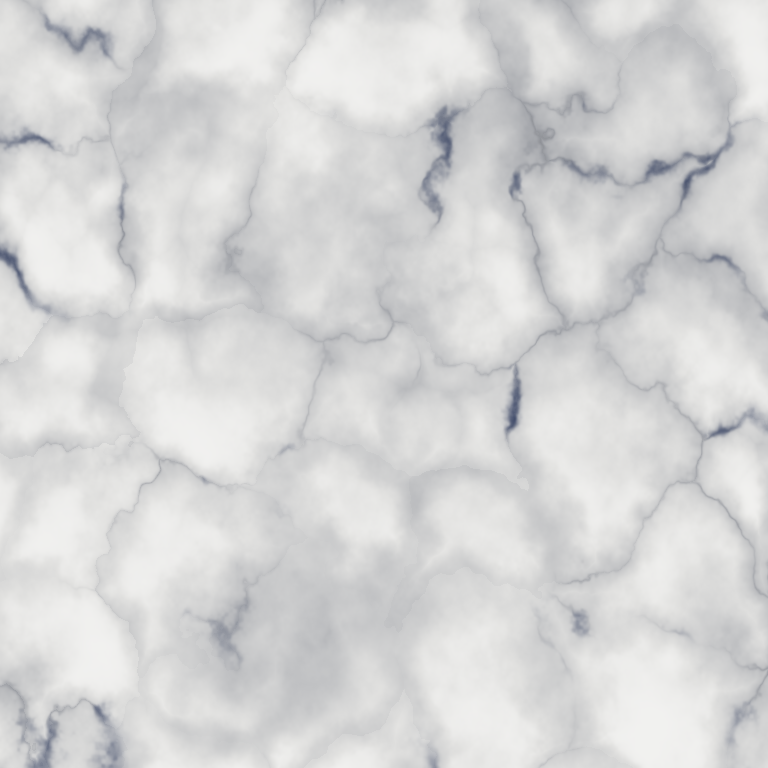
Reproduce this texture procedurally as a Shadertoy shader.

```glsl
// Two independent random values per lattice point
vec2 hash22(vec2 p) {
    vec3 q = fract(vec3(p.xyx) * vec3(0.1031, 0.1030, 0.0973));
    q += dot(q, q.yzx + 33.33);
    return fract((q.xx + q.yz) * q.zy);
}

vec2 noise2(vec2 p) {
    vec2 i = floor(p), f = fract(p);
    f = f * f * f * (f * (f * 6.0 - 15.0) + 10.0);
    return mix(mix(hash22(i), hash22(i + vec2(1, 0)), f.x),
               mix(hash22(i + vec2(0, 1)), hash22(i + vec2(1, 1)), f.x), f.y);
}

// Fractal noise, two channels centred on zero
vec2 fbm2(vec2 p) {
    vec2 sum = vec2(0.0);
    float amplitude = 0.5;
    for (int i = 0; i < 6; i++) {
        sum += amplitude * (noise2(p) - 0.5);
        p = mat2(1.6, 1.2, -1.2, 1.6) * p + 17.3;
        amplitude *= 0.52;
    }
    return sum;
}

// Cells: xy = offset from the centre, z = distance to the border, w = cell value
vec4 cells(vec2 p) {
    vec2 base = floor(p), nearest = vec2(8.0), nearestId = base;
    for (int y = -1; y <= 1; y++)
    for (int x = -1; x <= 1; x++) {
        vec2 id = base + vec2(x, y);
        vec2 toCentre = id + 0.1 + 0.8 * hash22(id) - p;
        if (dot(toCentre, toCentre) < dot(nearest, nearest)) {
            nearest = toCentre;
            nearestId = id;
        }
    }
    float border = 8.0;
    for (int y = -2; y <= 2; y++)
    for (int x = -2; x <= 2; x++) {
        vec2 id = nearestId + vec2(x, y);
        vec2 toCentre = id + 0.1 + 0.8 * hash22(id) - p;
        vec2 across = toCentre - nearest;
        if (dot(across, across) > 0.0001)
            border = min(border, dot(0.5 * (toCentre + nearest), normalize(across)));
    }
    return vec4(-nearest, border, hash22(nearestId + 71.0).x);
}

void mainImage(out vec4 fragColor, in vec2 fragCoord) {
    vec2 uv = fragCoord / iResolution.y;
    vec2 p = uv * vec2(5.6, 5.0) + 3.0;

    // Ragged, wind-bent cloud cells and the small billows on top of them
    vec2 warp = fbm2(p * 1.1);
    vec4 cloud = cells(p + 1.1 * warp);
    vec4 billow = cells(p * 2.7 + 1.5 * warp + 9.0);
    vec2 drift = fbm2(p * 0.8 + 40.0);
    vec2 grain = fbm2(p * 4.0 + 80.0);

    // Soft body light, strongest toward the lower rim of each cell
    float body = smoothstep(0.0, 0.32, cloud.z);
    float puff = 1.0 - 1.3 * dot(billow.xy, billow.xy);
    float puffy = smoothstep(-0.12, 0.2, drift.y);
    float tone = 0.862 + 0.085 * (body - 0.45) + 0.05 * (cloud.w - 0.5);
    tone -= 0.07 * cloud.y * body;
    tone += 0.21 * drift.x + 0.09 * grain.x + 0.09 * puffy * (puff - 0.78);

    // Thin haze along the borders, opening into dark water in patches
    float gap = smoothstep(-0.08, 0.22, fbm2(p * 0.9 + 120.0).x);
    float open = smoothstep(0.06, 0.24, fbm2(p * 1.3 + 160.0).y);
    float haze = exp(-cloud.z / 0.07) * gap;
    float width = 0.018 + 0.035 * open;
    float crack = exp(-cloud.z * cloud.z / (width * width));
    crack *= clamp(0.8 + 1.6 * grain.y, 0.0, 1.0);
    tone -= 0.07 * haze + 0.09 * crack * gap;

    // Compress the highlights, then tint shadows blue and lights warm
    tone = min(tone, 0.91) + 0.035 * (1.0 - exp(-max(tone - 0.91, 0.0) / 0.035));
    float shade = clamp((0.88 - tone) / 0.24, 0.0, 1.0);
    vec3 color = tone + mix(vec3(0.003, 0.002, -0.004), vec3(-0.012, -0.003, 0.018), shade);
    color = mix(color, vec3(0.17, 0.22, 0.36), 0.85 * crack * open * gap);
    fragColor = vec4(color, 1.0);
}
```
